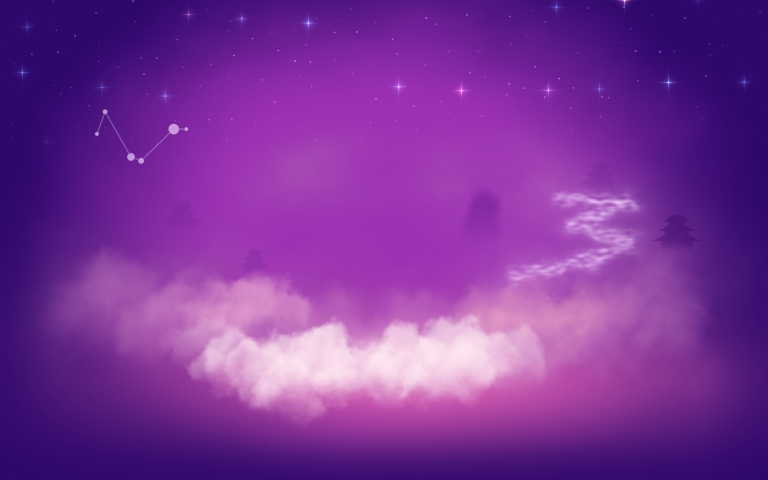
Write a WebGL 2 fragment shader that draws this background.

```glsl
#version 300 es
precision highp float;
uniform vec2 u_resolution;
out vec4 fragColor;

#define INDIGO vec3(0.18, 0.03, 0.42)
#define VIOLET vec3(0.61, 0.19, 0.70)
#define ROSE vec3(0.82, 0.33, 0.68)
#define LILAC vec3(0.70, 0.37, 0.71)
#define BLUSH vec3(0.89, 0.62, 0.81)
#define CREAM vec3(1.0, 0.92, 0.95)
#define PUFFS 18
#define STAR_CELL 0.15
#define DUST_CELL 0.045
#define BILLOW 0.085

vec2 hash2(vec2 p) {
    vec3 q = fract(p.xyx * vec3(0.1031, 0.1030, 0.0973));
    q += dot(q, q.yzx + 33.33);
    return fract((q.xx + q.yz) * q.zy);
}

float gradientNoise(vec2 p) {
    vec2 i = floor(p), f = fract(p), u = f * f * (3.0 - 2.0 * f), e = vec2(1, 0);
    float a = dot(hash2(i) - 0.5, f);
    float b = dot(hash2(i + e) - 0.5, f - e);
    float c = dot(hash2(i + e.yx) - 0.5, f - e.yx);
    float d = dot(hash2(i + 1.0) - 0.5, f - 1.0);
    return 2.0 * mix(mix(a, b, u.x), mix(c, d, u.x), u.y);
}

float fbm(vec2 p) {
    float sum = 0.0, amp = 0.6;
    for (int i = 0; i < 5; i++) {
        sum += amp * gradientNoise(p);
        p = mat2(1.6, 1.2, -1.2, 1.6) * p + 9.7;
        amp *= 0.5;
    }
    return sum;
}

float glow(vec2 p, vec2 center, vec2 size) {
    vec2 q = (p - center) / size;
    return exp(-dot(q, q));
}

float segment(vec2 p, vec2 a, vec2 b) {
    vec2 d = b - a;
    return length(p - a - d * clamp(dot(p - a, d) / dot(d, d), 0.0, 1.0));
}

// Row of billows; span holds left, right, height and upward bend of the ends
vec3 cloudBank(vec3 col, vec2 p, vec4 span, float radius, vec3 shade, vec3 light, float alpha, float soft) {
    float seed = radius * 100.0;
    vec2 w = p + BILLOW * vec2(fbm(p * 12.0 + seed), fbm(p * 12.0 + seed + 17.0));
    float grain = fbm(p * 14.0 + seed);
    for (int i = 0; i < PUFFS; i++) {
        float k = float(i), t = fract(k * 0.618 + seed * 0.37), s = 2.0 * t - 1.0;
        vec2 h = hash2(vec2(k, seed));
        float y = span.z + span.w * s * s + radius * (0.5 - k / float(PUFFS));
        vec2 q = (w - vec2(mix(span.x, span.y, t), y)) / (radius * (0.65 + 0.6 * h.y));
        float body = 1.0 - smoothstep(1.0 - soft, 1.0, length(q));
        body *= smoothstep(-1.1, 0.1, q.y) * (1.0 - 0.7 * pow(abs(s), 5.0));
        float lit = smoothstep(-1.0, 0.8, q.y - 0.2 * q.x + grain * 1.2);
        col = mix(col, mix(shade, light, lit), body * alpha);
    }
    return col;
}

// Four-armed stars scattered over a grid
vec3 sparkles(vec2 p) {
    vec2 id = floor(p / STAR_CELL), h = hash2(id + 4.0), k = hash2(id + 31.0);
    vec2 q = abs(p - (id + 0.25 + 0.5 * h) * STAR_CELL);
    float arms = exp(-q.x * 900.0 - q.y * 120.0) + exp(-q.y * 900.0 - q.x * 120.0);
    float halo = exp(-dot(q, q) * 9000.0);
    vec3 tint = mix(vec3(0.4, 0.7, 0.85), vec3(0.9, 0.65, 0.65), smoothstep(0.4, 0.7, k.y));
    return (0.8 * arms + 0.2 * halo) * tint * smoothstep(0.3, 0.9, k.x);
}

float starDust(vec2 p) {
    vec2 id = floor(p / DUST_CELL), h = hash2(id + 71.0), k = hash2(id + 9.0);
    float d = length(p - (id + 0.1 + 0.8 * h) * DUST_CELL);
    return (1.0 - smoothstep(0.0006, 0.003, d)) * k.x * k.x * 0.5;
}

// Tiered roofs with upturned eaves
float pavilion(vec2 p, vec2 base, float size) {
    vec2 q = (p - base) / size;
    float tier = clamp(floor(q.y * 3.0), 0.0, 2.0), v = q.y * 3.0 - tier;
    float eave = (1.0 - 0.24 * tier) * mix(0.55, 1.0 - 0.7 * sqrt(clamp(v - 0.4, 0.0, 1.0)), step(0.4, v));
    float inside = 1.0 - smoothstep(eave - 0.08, eave + 0.08, abs(q.x));
    return inside * smoothstep(-0.3, 0.2, q.y) * (1.0 - smoothstep(0.95, 1.1, q.y));
}

// Winding path of light
float lightPath(vec2 p) {
    vec2 bend[6] = vec2[6](vec2(1.17, 0.585), vec2(1.31, 0.575), vec2(1.19, 0.53),
                           vec2(1.31, 0.50), vec2(1.22, 0.455), vec2(1.07, 0.425));
    vec2 w = p + 0.03 * vec2(fbm(p * 22.0), fbm(p * 22.0 + 5.0));
    float d = 1.0;
    for (int i = 0; i < 5; i++) d = min(d, segment(w, bend[i], bend[i + 1]));
    float streak = 0.6 + 1.3 * gradientNoise(p * vec2(50.0, 120.0));
    return exp(-d * d * 4500.0) * streak * 0.55 + exp(-d * 30.0) * 0.25;
}

// Linked stars; z is the dot radius
float constellation(vec2 p) {
    vec3 node[6] = vec3[6](vec3(0.202, 0.721, 0.004), vec3(0.219, 0.767, 0.005), vec3(0.273, 0.673, 0.008),
                           vec3(0.294, 0.665, 0.006), vec3(0.362, 0.731, 0.011), vec3(0.388, 0.731, 0.004));
    float ink = 0.0;
    for (int i = 0; i < 6; i++) {
        float line = segment(p, node[i].xy, node[min(i + 1, 5)].xy + 1e-5);
        ink = max(ink, 0.3 * (1.0 - smoothstep(0.0005, 0.0025, line)));
        ink = max(ink, 0.75 * (1.0 - smoothstep(-0.0015, 0.0015, length(p - node[i].xy) - node[i].z)));
    }
    return ink;
}

void main() {
    vec2 p = gl_FragCoord.xy / u_resolution * vec2(1.6, 1.0);
    float mist = fbm(p * vec2(3.5, 4.5));

    // Sky and the rose light beneath the clouds
    float rim = length((p - vec2(0.8, 0.56)) / vec2(0.72, 0.52)) + 0.15 * mist;
    vec3 col = mix(VIOLET, INDIGO, smoothstep(0.42, 1.14, rim));
    col = mix(col, LILAC, (0.4 + mist) * (glow(p, vec2(0.3, 0.35), vec2(0.26, 0.15)) + glow(p, vec2(1.34, 0.36), vec2(0.24, 0.17))));
    col = mix(col, ROSE, 0.95 * glow(p, vec2(0.9, 0.2), vec2(0.58, 0.13)));

    // Stars
    float sky = smoothstep(0.64, 0.88, p.y);
    col += sparkles(p) * sky + starDust(p) * (0.1 + 0.9 * sky) * vec3(0.7, 0.6, 0.9);

    // Haze, distant peak and roofs
    float haze = glow(p, vec2(0.65, 0.64), vec2(0.14, 0.08)) + glow(p, vec2(1.02, 0.62), vec2(0.2, 0.09));
    col = mix(col, LILAC, haze * clamp(0.35 + 1.2 * mist, 0.0, 0.7));
    float peak = length((p - vec2(1.0, 0.53)) / vec2(0.045, 0.07)) + 0.8 * fbm(p * 12.0);
    col = mix(col, vec3(0.45, 0.12, 0.60), 0.6 * (1.0 - smoothstep(0.6, 1.2, peak)) * smoothstep(0.47, 0.58, p.y));
    float roofs = 0.6 * pavilion(p, vec2(1.41, 0.49), 0.06) + 0.15 * pavilion(p, vec2(1.25, 0.61), 0.05);
    roofs += 0.12 * pavilion(p, vec2(0.38, 0.53), 0.05) + 0.15 * pavilion(p, vec2(0.53, 0.44), 0.04);
    col = mix(col, vec3(0.26, 0.05, 0.44), roofs);

    // Clouds from far to near, with the path between
    col = cloudBank(col, p, vec4(0.04, 1.58, 0.34, 0.1), 0.13, VIOLET * 0.75, LILAC, 0.16, 0.8);
    col = mix(col, vec3(0.94, 0.78, 0.98), clamp(lightPath(p), 0.0, 0.9));
    col = cloudBank(col, p, vec4(0.17, 1.46, 0.265, 0.09), 0.11, LILAC, BLUSH, 0.36, 0.6);
    col = cloudBank(col, p, vec4(0.4, 0.62, 0.34, 0.0), 0.07, LILAC, BLUSH, 0.3, 0.4);
    col = cloudBank(col, p, vec4(0.98, 1.26, 0.31, 0.0), 0.08, LILAC, vec3(0.92, 0.64, 0.77), 0.26, 0.5);
    col = cloudBank(col, p, vec4(0.42, 1.1, 0.22, 0.035), 0.075, BLUSH, CREAM, 0.65, 0.35);
    col = mix(col, CREAM, 0.45 * glow(p, vec2(0.83, 0.25), vec2(0.22, 0.06)));

    // Linked stars and darkened borders
    col = mix(col, vec3(0.88, 0.76, 0.95), constellation(p));
    float side = smoothstep(0.64, 0.8, abs(p.x - 0.8));
    col = mix(col, INDIGO, 0.45 * side + 0.3 * (1.0 - smoothstep(0.0, 0.1, p.y)));
    fragColor = vec4(col, 1.0);
}
```
